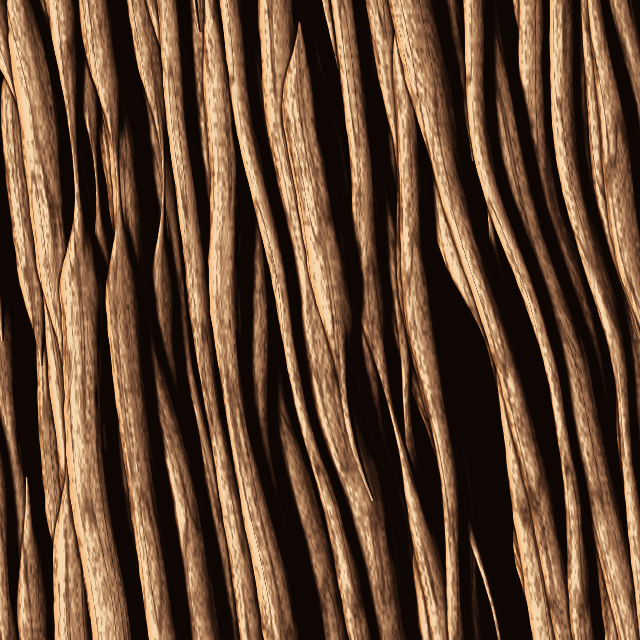
This texture is drawn by a Shadertoy shader. Its source:

```glsl
// Rough bark: leaning, interwoven woody strands lit from the left over black gaps.

const int LAYERS = 4;
const float SPACING = 0.09;       // distance between strands of one layer
const float HALF_WIDTH = 0.038;   // widest half width of a strand
const float LEAN = 0.13;          // sideways drift over the full height
const float SLOPE_SPREAD = 0.15;  // how much single strands differ in lean
const float WOBBLE = 0.045;       // meander of a single strand
const float SWAY = 0.07;          // meander shared by neighbours
const float SHADOW = 0.013;       // reach of the cast shadow
const float EDGE = 0.0011;        // softness of the outlines
const float GRAIN = 1.65;         // contrast of the wood fibres
const float CRACK_SHADE = 0.5;    // brightness inside the cracks
const vec2 LIGHT = vec2(-0.80, 0.54);
const vec3 RIM_TINT = vec3(1.0, 0.88, 0.74);

const vec3 WOOD[6] = vec3[6](
    vec3(0.05, 0.022, 0.012), vec3(0.27, 0.16, 0.10), vec3(0.49, 0.33, 0.23),
    vec3(0.66, 0.47, 0.33), vec3(0.80, 0.63, 0.46), vec3(0.96, 0.84, 0.68));

float hash(vec2 p) {
    return fract(sin(dot(p, vec2(127.1, 311.7))) * 43758.5453);
}

float noise(vec2 p) {
    vec2 i = floor(p), f = fract(p);
    f = f * f * (3.0 - 2.0 * f);
    return mix(mix(hash(i), hash(i + vec2(1, 0)), f.x),
               mix(hash(i + vec2(0, 1)), hash(i + vec2(1, 1)), f.x), f.y);
}

// Brightness of a round strand; u runs from -1 (left edge) to 1 (right edge).
float strandLight(float u) {
    u = clamp(u, -1.0, 1.0);
    return max(0.0, dot(LIGHT, vec2(u, sqrt(1.0 - u * u))));
}

// Long fibres and cracks along the strand, with furrows that bend the surface.
float strandTone(float u, vec2 local, float seed) {
    vec2 shift = vec2(seed * 37.0, seed * 91.0);
    float furrow = noise(local * vec2(85.0, 3.5) + shift);
    float fibre = noise(local * vec2(290.0, 17.0) + shift);
    float speckle = noise(local * vec2(440.0, 130.0) + shift);
    float crackLine = abs(noise(local * vec2(95.0, 5.0) + shift + 31.0) - 0.5);
    float crack = mix(CRACK_SHADE, 1.0, smoothstep(0.0, 0.11, crackLine));
    float grain = 0.22 * furrow + 0.40 * fibre + 0.38 * speckle;
    float light = strandLight(u + 0.6 * (furrow - 0.5) + 0.3 * (fibre - 0.5));
    float glint = 0.2 * exp(-pow((u + 0.82) / 0.14, 2.0));
    return (light * crack + glint) * (0.14 + GRAIN * grain);
}

vec3 woodColor(float tone) {
    vec3 color = WOOD[0];
    for (int i = 1; i < 6; i++)
        color = mix(color, WOOD[i], clamp(tone * 5.0 - float(i - 1), 0.0, 1.0));
    return color;
}

void mainImage(out vec4 fragColor, in vec2 fragCoord) {
    vec2 p = fragCoord / iResolution.y;
    float y = p.y;

    // Straighten the shared lean and sway
    float x = p.x + LEAN * (y - 0.5) + SWAY * (noise(p * vec2(2.2, 2.6) + 4.0) - 0.5);

    float tone = 0.0, rim = 0.0;
    for (int layer = 0; layer < LAYERS; layer++) {
        float depth = float(layer) / float(LAYERS - 1);
        float offset = float(layer) * 0.37;
        float cell = floor(x / SPACING + offset);

        for (int k = -2; k <= 2; k++) {
            float id = cell + float(k);
            vec2 key = vec2(id, float(layer) * 17.0 + 3.0);
            float seed = hash(key);

            // Path and tapering width of this strand
            float jitter = 0.6 * (hash(key + 5.3) - 0.5);
            float center = (id + 0.5 + jitter - offset) * SPACING
                         + SLOPE_SPREAD * (hash(key + 9.1) - 0.5) * (y - 0.5)
                         + WOBBLE * (noise(vec2(seed * 50.0, y * 3.8)) - 0.5);
            float taper = smoothstep(0.12, 0.6, noise(vec2(seed * 80.0 + 7.0, y * 2.8)));
            float width = HALF_WIDTH * mix(0.55, 1.2, hash(key + 2.7)) * taper;
            float across = x - center;
            if (width < 0.002 || abs(across) > width + 0.02) continue;

            float rough = noise(vec2(across * 90.0, y * 45.0) + seed * 20.0) - 0.5;
            float u = across / width + 0.07 * rough;

            // Cast shadow on the right, narrow crease on the left
            float beyond = (abs(u) - 1.0) * width / SHADOW;
            float shadow = u > 0.0 ? smoothstep(1.0, 0.3, beyond)
                                   : 0.8 * smoothstep(0.5, 0.0, beyond);
            tone *= 1.0 - shadow * min(1.0, width / 0.01);

            // Lay the strand over what lies beneath
            float soft = EDGE / width;
            float cover = 1.0 - smoothstep(1.0 - soft, 1.0 + soft, abs(u));
            float gain = mix(0.9, 1.02, depth) * mix(0.86, 1.12, seed);
            if (cover > 0.0)
                tone = mix(tone, gain * strandTone(u, vec2(across, y), seed), cover);
            rim = mix(rim, 1.0 - smoothstep(-0.95, -0.7, u), cover);
        }
    }

    vec3 color = woodColor(tone) * mix(vec3(1.0), RIM_TINT, rim);
    fragColor = vec4(color, 1.0);
}
```
